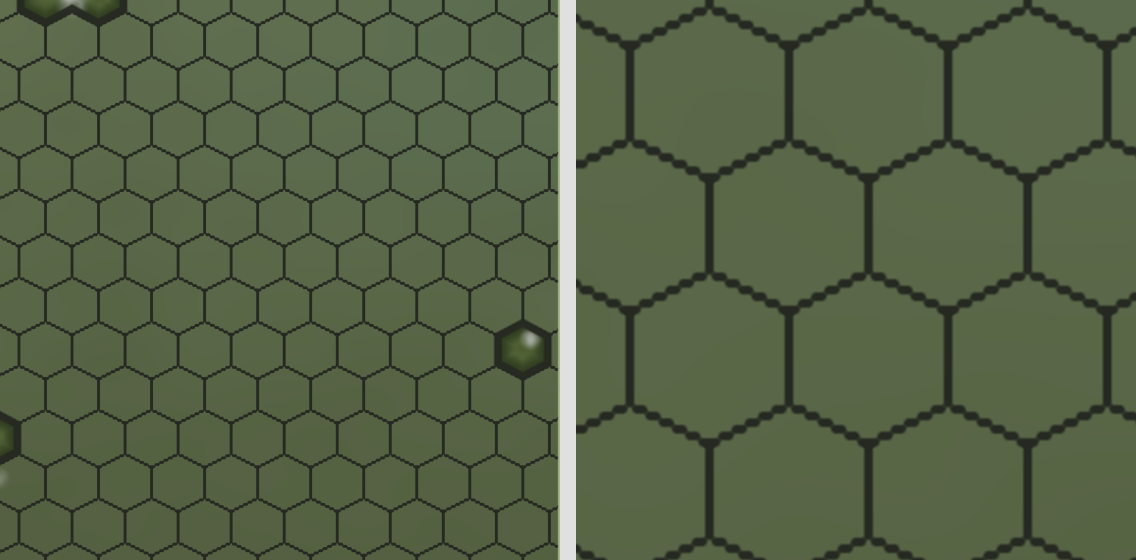
Left, the full canvas; right, a detail of the centre.
Give the GLSL for this pattern, as a Shadertoy shader.

```glsl
// Olive hexagon mesh: a one-texel stepped outline on a coarse grid, filtered
// bilinearly, over softly mottled paint. A few cells are open holes with a
// thick dark rim, a shaded green inside and a pale glare.

const float TEXELS = 253.4;              // coarse texels per canvas side
const vec2 ORIGIN = vec2(0.0339, 0.0206); // apex of row 0, from the upper left
const vec2 CELL = vec2(24.0, 20.0);      // column and row pitch in texels
const float SHOULDER = 6.0;              // drop from apex to upright side
const float SLOPE = 0.54;                // slant of the hole rims
const float RIM = 2.5;                   // rim thickness in texels
const float EDGE_STRIP = 0.9965;         // start of the pale right border

const vec3 PAINT_LOW = vec3(0.330, 0.378, 0.255);
const vec3 PAINT_HIGH = vec3(0.375, 0.430, 0.305);
const vec3 LINE_COLOR = vec3(0.145, 0.160, 0.130);
const vec3 HOLE_DARK = vec3(0.20, 0.25, 0.13);
const vec3 HOLE_LIGHT = vec3(0.33, 0.40, 0.22);
const vec3 GLARE_COLOR = vec3(0.66, 0.68, 0.65);
const vec3 STRIP_COLOR = vec3(0.66, 0.72, 0.56);

// Holes as column, row and number of extra cells joined on the right
const int HOLE_COUNT = 3;
const vec3 HOLES[HOLE_COUNT] = vec3[HOLE_COUNT](
    vec3(0.0, -1.0, 1.0), vec3(9.0, 7.0, 0.0), vec3(-1.0, 9.0, 0.0));
// Glare as offset from the hole centre and radius, in texels
const vec3 GLARES[HOLE_COUNT] = vec3[HOLE_COUNT](
    vec3(12.0, 3.0, 9.0), vec3(3.5, -5.0, 6.0), vec3(3.0, 18.0, 6.0));

float hash(vec2 p) {
    return fract(sin(dot(p, vec2(127.1, 311.7))) * 43758.5453);
}

float noise(vec2 p) {
    vec2 i = floor(p), f = fract(p);
    f = f * f * (3.0 - 2.0 * f);
    return mix(mix(hash(i), hash(i + vec2(1, 0)), f.x),
               mix(hash(i + vec2(0, 1)), hash(i + vec2(1, 1)), f.x), f.y);
}

// 1 where the texel belongs to the stepped outline
float outlineTexel(vec2 t) {
    float row = floor((t.y + 0.5) / CELL.y);
    float down = t.y - row * CELL.y;
    float halfW = 0.5 * CELL.x;
    float side = abs(mod(t.x - halfW * mod(row, 2.0) + halfW, CELL.x) - halfW);
    float stair = floor((side + 1.0) * 0.5);
    bool slant = abs(down - stair) < 0.5;
    bool upright = side > halfW - 0.5 && down > SHOULDER - 0.5;
    return slant || upright ? 1.0 : 0.0;
}

// Bilinear filter over the four nearest texels
float outline(vec2 t) {
    vec2 i = floor(t), f = t - i;
    float m = mix(mix(outlineTexel(i), outlineTexel(i + vec2(1, 0)), f.x),
                  mix(outlineTexel(i + vec2(0, 1)), outlineTexel(i + vec2(1, 1)), f.x), f.y);
    return smoothstep(0.05, 0.65, m);
}

vec2 holeCentre(vec3 hole) {
    float shift = 0.5 * mod(hole.y, 2.0);
    return vec2((hole.x + shift) * CELL.x, hole.y * CELL.y + 0.5 * (CELL.y + SHOULDER));
}

// Depth inside a row of joined cells, negative outside
float holeDepth(vec2 d, float extra) {
    float nearest = clamp(floor(d.x / CELL.x + 0.5), 0.0, extra) * CELL.x;
    float sideDepth = 0.5 * CELL.x - abs(d.x - clamp(d.x, 0.0, extra * CELL.x));
    float slantDepth = 0.5 * (CELL.y + SHOULDER) - abs(d.y) - SLOPE * abs(d.x - nearest);
    return min(sideDepth, slantDepth / sqrt(1.0 + SLOPE * SLOPE));
}

void mainImage(out vec4 fragColor, in vec2 fragCoord) {
    vec2 uv = fragCoord / iResolution.xy;
    vec2 t = (vec2(uv.x, 1.0 - uv.y) - ORIGIN) * TEXELS;
    float soft = max(0.7, 0.7 * TEXELS / iResolution.y);

    // Mottled paint, lighter towards the top and cooler at the upper right
    float mottle = noise(uv * 5.0 + 3.0) * 0.65 + noise(uv * vec2(9.0, 14.0)) * 0.35;
    vec3 color = mix(PAINT_LOW, PAINT_HIGH, clamp(uv.y + (mottle - 0.5) * 0.4, 0.0, 1.0));
    color += vec3(-0.012, 0.0, 0.010) * uv.x * smoothstep(0.4, 0.8, uv.y);
    color = mix(color, LINE_COLOR, outline(t));

    // Holes: shaded inside, glare, then the rim
    for (int i = 0; i < HOLE_COUNT; i++) {
        vec2 d = t - holeCentre(HOLES[i]);
        float depth = holeDepth(d, HOLES[i].z);
        float inside = smoothstep(-soft, soft, depth);
        float core = smoothstep(RIM - soft, RIM + soft, depth);

        float shade = smoothstep(RIM, 9.0, depth) * (0.7 + 0.3 * noise(t * 0.4));
        color = mix(color, mix(HOLE_DARK, HOLE_LIGHT, shade), inside);

        vec3 glare = GLARES[i];
        float glow = 1.0 - smoothstep(0.15, 1.0, length(d - glare.xy) / glare.z);
        glow *= 0.45 + 0.55 * noise(t * 0.35 + 7.0);
        color = mix(color, GLARE_COLOR, glow * mix(0.5, 1.0, inside));

        float rim = smoothstep(-1.0 - soft, -1.0 + soft, depth) * (1.0 - core);
        color = mix(color, LINE_COLOR, rim * 0.95);
    }

    // Pale border on the right
    float px = 1.0 / iResolution.x;
    color = mix(color, STRIP_COLOR, smoothstep(EDGE_STRIP - px, EDGE_STRIP + px, uv.x));
    fragColor = vec4(color, 1.0);
}
```
